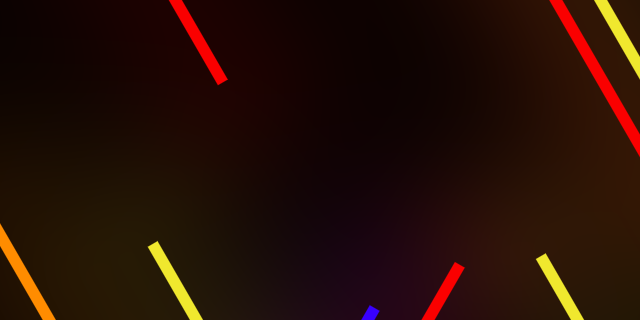
A WebGL 2 fragment shader for this background:

```glsl
#version 300 es
precision highp float;
// Slanted neon bars reaching in from the edges of a near-black field, each with a dim wide glow.

uniform vec2 u_resolution;
out vec4 outColor;

// End point (xy) and outward direction (zw) of bar i.
vec4 barRay(float i) {
    // Bars 6 and 7 lean the other way and rise from the lower edge.
    if (i > 5.5) {
        return vec4(vec2(1.435, 0.169) - vec2(0.266, 0.135) * (i - 6.0), -0.5, -0.866);
    }
    // Bars 0 to 5 sit on parallel lanes, unevenly spaced.
    float lane = 0.154 + 0.46 * i + 0.32 * smoothstep(0.3, 0.7, fract(0.2 * i + 0.001));
    bool fromTop = i == 2.0 || i > 3.5;
    float endY = fromTop ? 0.746 - 0.15 * (i - 2.0) : 0.19 + 0.12 * exp(-i);
    vec2 end = vec2(lane - 0.577 * endY, endY);
    return vec4(end, (fromTop ? -1.0 : 1.0) * vec2(0.5, -0.866));
}

vec3 barColor(float i) {
    if (i == 0.0) return vec3(1.0, 0.55, 0.0);
    if (i == 7.0) return vec3(0.22, 0.0, 1.0);
    return mod(i, 2.0) == 1.0 ? vec3(0.94, 0.91, 0.18) : vec3(0.98, 0.0, 0.0);
}

void main() {
    vec2 p = gl_FragCoord.xy / u_resolution.y;
    float edge = 0.75 / u_resolution.y;

    vec3 glow = vec3(0.03, 0.006, 0.004);
    vec3 bars = vec3(0.0);
    float coverage = 0.0;

    for (float i = 0.0; i < 8.0; i++) {
        vec4 ray = barRay(i);
        vec2 q = p - ray.xy;
        float along = dot(q, ray.zw);
        float across = dot(q, vec2(-ray.w, ray.z));
        vec3 color = barColor(i);

        // Wide soft light around the bar
        float reach = length(vec2(across, min(along, 0.0)));
        glow += 0.085 * color * exp(-8.0 * reach * reach);

        // Crisp bar with a square end
        float dist = max(abs(across) - 0.0178, -along - 0.004);
        float mask = 1.0 - smoothstep(-edge, edge, dist);
        bars = mix(bars, color, mask);
        coverage = max(coverage, mask);
    }

    // The bars are premultiplied by their own coverage
    outColor = vec4(glow * (1.0 - coverage) + bars, 1.0);
}
```
